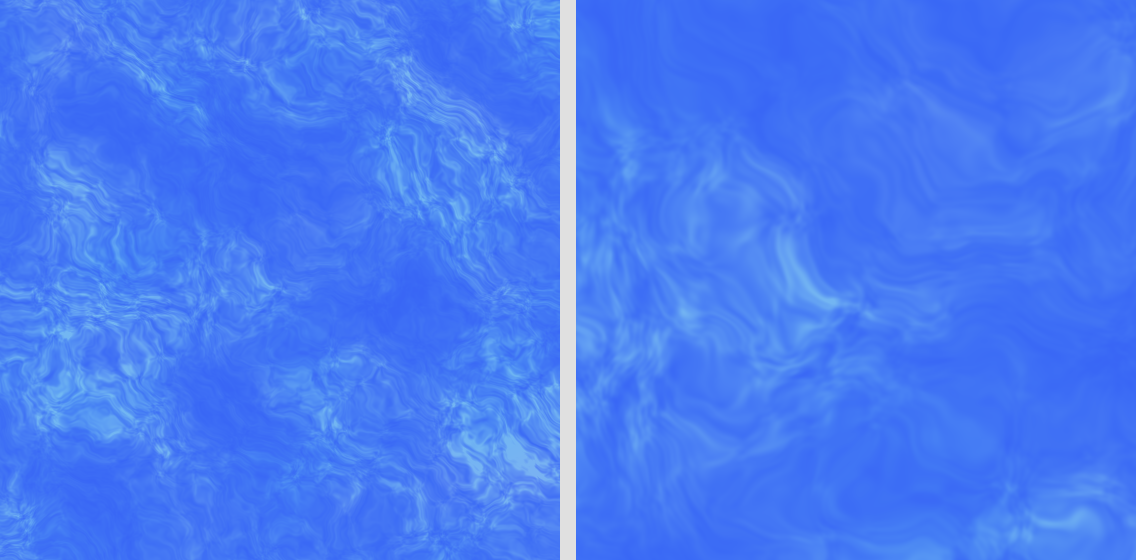
Left, the full canvas; right, a detail of the centre.
This texture is drawn by a Shadertoy shader. Its source:

```glsl
// Crinkled blue water: soft slanting patches of light under a fine rippled grain.

#define PATCH_SCALE   3.4    // broad patches per canvas
#define GRAIN_SCALE   36.0   // ripples per canvas
#define WARP_AMOUNT   0.10   // bending of the patches
#define GRAIN_WARP    0.016  // bending of the ripples
#define PATCH_GAIN    2.5
#define GRAIN_GAIN    1.75
#define TINT_AMOUNT   0.035  // drift between cyan and violet
#define STRETCH       vec2(0.72, 1.2)          // along, across the slant
#define MID_BLUE      vec3(0.270, 0.475, 0.957)
#define LIGHT_SLOPE   vec3(0.043, 0.060, -0.003)
#define LIGHT_CURVE   vec3(0.009, 0.010, 0.0)

// Random unit vector for a lattice corner
vec2 cornerGradient(vec2 cell) {
    uvec2 h = uvec2(ivec2(cell)) * 1664525u + 1013904223u;
    h.x += h.y * 1664525u;
    h.y += h.x * 1664525u;
    h ^= h >> 16u;
    h.x += h.y * 1664525u;
    h ^= h >> 16u;
    float angle = float(h.x & 65535u) / 65536.0 * 6.28318;
    return vec2(cos(angle), sin(angle));
}

float gradientNoise(vec2 p) {
    vec2 cell = floor(p);
    vec2 f = p - cell;
    vec2 fade = f * f * f * (f * (f * 6.0 - 15.0) + 10.0);
    vec2 e = vec2(1.0, 0.0);
    float a = dot(cornerGradient(cell), f);
    float b = dot(cornerGradient(cell + e.xy), f - e.xy);
    float c = dot(cornerGradient(cell + e.yx), f - e.yx);
    float d = dot(cornerGradient(cell + e.xx), f - e.xx);
    return mix(mix(a, b, fade.x), mix(c, d, fade.x), fade.y);
}

// Octaves of noise, turned between layers to hide the lattice
float layeredNoise(vec2 p, int octaves, float gain) {
    const mat2 turn = mat2(0.8, 0.6, -0.6, 0.8);
    float sum = 0.0;
    float amplitude = 1.0;
    for (int i = 0; i < octaves; i++) {
        sum += amplitude * gradientNoise(p);
        p = turn * p * 2.0 + 17.3;
        amplitude *= gain;
    }
    return sum;
}

vec2 noiseVector(vec2 p, int octaves) {
    return vec2(layeredNoise(p + 5.2, octaves, 0.5),
                layeredNoise(p + 41.7, octaves, 0.5));
}

void mainImage(out vec4 fragColor, in vec2 fragCoord) {
    vec2 uv = fragCoord / iResolution.y;

    // Slanted frame: x runs down to the right
    vec2 slant = vec2(dot(uv, vec2(0.78, -0.62)), dot(uv, vec2(0.62, 0.78)));
    vec2 flow = slant * STRETCH + WARP_AMOUNT * noiseVector(uv * 4.0, 3);

    // Broad patches of light and shade
    float patches = PATCH_GAIN * layeredNoise(flow * PATCH_SCALE, 4, 0.6);

    // Fine crinkles, stronger where the water is lit
    vec2 ripple = flow + GRAIN_WARP * noiseVector(uv * 24.0, 2);
    float grain = GRAIN_GAIN * layeredNoise(ripple * GRAIN_SCALE, 3, 0.72);
    grain *= mix(0.5, 1.35, smoothstep(-1.0, 1.3, patches));

    // Light level to colour, with a slow drift of hue
    float light = clamp(patches + grain, -1.8, 2.7);
    vec3 color = MID_BLUE + LIGHT_SLOPE * light + LIGHT_CURVE * light * light;
    float tint = TINT_AMOUNT * layeredNoise(uv * 4.5 + 63.0, 2, 0.5);
    color += tint * smoothstep(-1.5, 1.0, light) * vec3(1.0, -0.5, 0.0);

    fragColor = vec4(color, 1.0);
}
```
